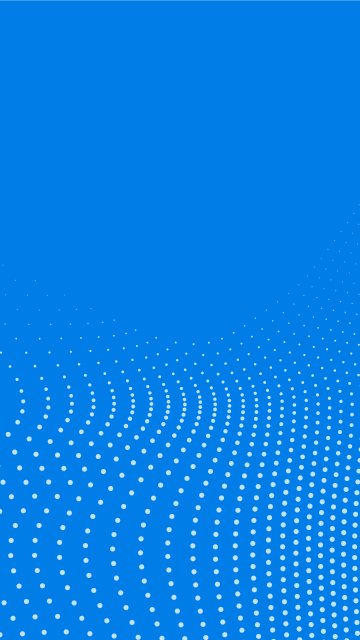
Write a WebGL 1 fragment shader that draws this background.

```glsl
precision highp float;
// Pale dots strung along waving strands over a flat blue ground.
uniform vec2 u_resolution;

// The canvas measures 432 by 768 units, with y counted down from the top.
const vec2 CANVAS = vec2(432.0, 768.0);
const float FOLD_Y = 485.0;     // height where the strands bulge to the right
const float FOLD_WIDTH = 28.0;  // half-height of the crowded rows at the fold

// Horizontal place of strand i at height y.
float strandX(float i, float y) {
  float d = y - FOLD_Y;
  float crest = 28.0 + 11.9 * i + 156.0 * (1.0 - exp(-i / 8.0));
  if (d > 0.0) {
    float swing = 10.0 + 125.0 / (1.0 + exp(0.48 * i - 4.3));
    float s = sin(d * (0.0108 - 0.0000104 * d));
    return crest - swing * s * s;
  }
  float bump = (i - 9.5) / 3.0;
  float lean = 1.0 - 0.45 * smoothstep(12.0, 21.0, i) + 0.35 * exp(-bump * bump);
  return crest - 0.85 * lean * (sqrt(d * d + 2025.0) - 45.0);
}

// Height of the first dot on strand i.
float strandTop(float i) {
  float e = i - 11.0;
  return 413.0 - (e < 0.0 ? 23.7 * (sqrt(e * e + 36.0) - 6.0)
                          : 11.0 * (sqrt(e * e + 9.0) - 3.0));
}

// Row count at height y; density holds the even rate and the extra at the fold.
float rowCount(vec2 density, float y) {
  float d = y - FOLD_Y;
  return density.x * d + density.y * FOLD_WIDTH * atan(d / FOLD_WIDTH);
}

float rowRate(vec2 density, float y) {
  float d = (y - FOLD_Y) / FOLD_WIDTH;
  return density.x + density.y / (1.0 + d * d);
}

// Dots shrink upward, more gradually on the right.
float dotRadius(vec2 c) {
  float side = clamp(c.x / CANVAS.x, 0.0, 1.0);
  return 0.55 + 2.5 * smoothstep(mix(360.0, 320.0, side), mix(540.0, 620.0, side), c.y);
}

void main() {
  vec2 uv = gl_FragCoord.xy / u_resolution;
  vec2 p = vec2(uv.x, 1.0 - uv.y) * CANVAS;
  float pixel = CANVAS.x / u_resolution.x;
  float cover = 0.0;

  // Nearest dot of every strand
  for (int k = -2; k < 32; k++) {
    float i = float(k);
    float spread = (i - 8.0) / 7.0;
    vec2 density = vec2(mix(0.053, 0.077, smoothstep(6.0, 18.0, i)),
                        0.115 * exp(-spread * spread));
    float first = rowCount(density, strandTop(i));
    float row = floor(rowCount(density, p.y) - first + 0.5);
    if (row < 0.0) continue;

    // Newton steps toward the height of this row
    float y = p.y;
    for (int n = 0; n < 2; n++) {
      y -= (rowCount(density, y) - first - row) / rowRate(density, y);
    }
    vec2 center = vec2(strandX(i, y), y);
    float r = dotRadius(center);
    float disc = clamp((r - distance(p, center)) / pixel + 0.5, 0.0, 1.0);
    cover = max(cover, disc * min(1.0, 1.2 * r / pixel));
  }

  vec3 color = mix(vec3(0.0, 0.49, 0.90), vec3(0.75, 0.89, 1.0), cover);

  // Faint light line along the top edge
  color = mix(color, vec3(0.49, 0.75, 0.96), 0.5 * (1.0 - smoothstep(0.4, 1.6, p.y)));
  gl_FragColor = vec4(color, 1.0);
}
```
